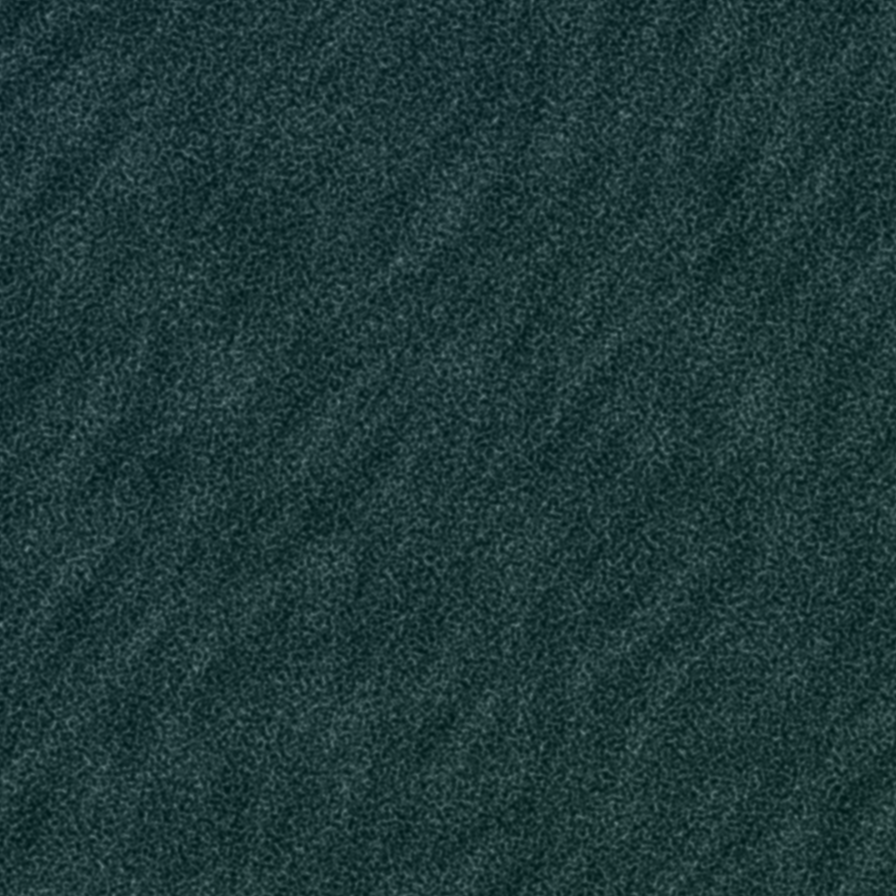
A Shadertoy shader for this texture:

```glsl
// Dark teal sandy surface with crisp grain and slanted wind ripples.

// Integer hash of a lattice cell, returning 0..1
float hash(vec2 cell) {
    uvec2 q = uvec2(ivec2(cell)) * uvec2(1597334673u, 3812015801u);
    uint h = q.x ^ q.y;
    h = (h ^ (h >> 15)) * 2246822519u;
    h = (h ^ (h >> 13)) * 3266489917u;
    return float((h ^ (h >> 16)) >> 8) / 16777216.0;
}

// Slope of a random direction at one lattice corner
float corner(vec2 cell, vec2 offset) {
    float angle = 6.28318 * hash(cell);
    return dot(vec2(cos(angle), sin(angle)), offset);
}

// Gradient noise centred on zero
float noise(vec2 p) {
    vec2 cell = floor(p), f = fract(p), e = vec2(1, 0);
    vec2 w = f * f * f * (f * (f * 6.0 - 15.0) + 10.0);
    float low = mix(corner(cell, f), corner(cell + e.xy, f - e.xy), w.x);
    float high = mix(corner(cell + e.yx, f - e.yx), corner(cell + e.xx, f - e.xx), w.x);
    return mix(low, high, w.y);
}

mat2 rotate(float angle) {
    float c = cos(angle), s = sin(angle);
    return mat2(c, -s, s, c);
}

// Narrow broken ridges: noise stretched along a wavering diagonal
float ripples(vec2 p) {
    vec2 bend = vec2(noise(p * 4.0 + 7.3), noise(p * 4.0 + 31.6));
    vec2 q = rotate(0.98) * (p + 0.035 * bend);
    float broad = noise(q * vec2(7.0, 25.0) + 50.0);
    float narrow = noise(q * vec2(15.0, 44.0) + 90.0);
    return 0.055 * broad + 0.05 * narrow;
}

// Rotated layers hide the lattice directions
float grain(vec2 p) {
    float fine = noise(rotate(0.6) * p * 190.0 + 200.0);
    float crossing = noise(rotate(1.1) * p * 165.0 + 700.0);
    float coarse = noise(rotate(1.4) * p * 105.0 + 400.0);
    return 0.155 * fine + 0.14 * crossing + 0.075 * coarse;
}

void mainImage(out vec4 fragColor, in vec2 fragCoord) {
    vec2 p = fragCoord / iResolution.y;

    // Brightness, with the highlights reaching further than the shadows
    float relief = grain(p) + ripples(p);
    float light = 0.222 + relief + 1.8 * (relief * relief - 0.0028);
    light = max(light, 0.1);

    // Bluer toward the upper left, greener toward the lower right
    float blueness = 0.5 * (p.y - p.x) + 0.4 * noise(p * 5.0 + 13.0);
    vec3 teal = vec3(light - 0.1, light, light + 0.002);
    teal += blueness * vec3(0.0, -0.005, 0.016);

    fragColor = vec4(clamp(teal, 0.0, 1.0), 1.0);
}
```
